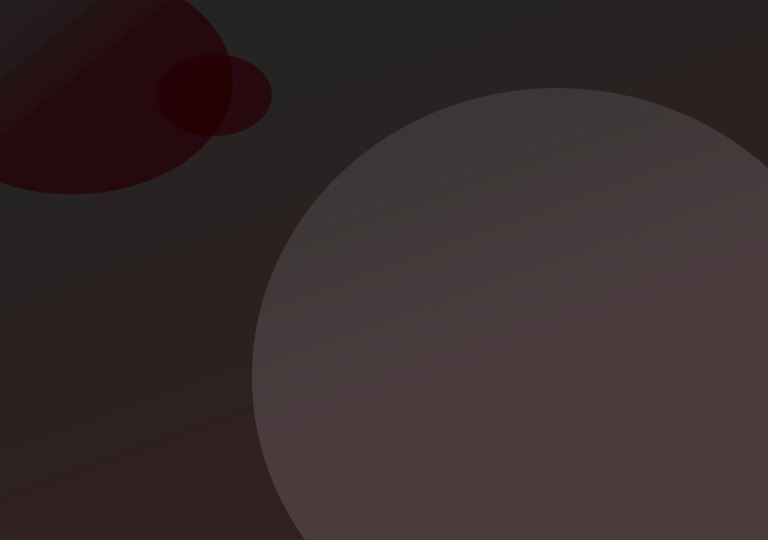
A Shadertoy shader for this background:

```glsl
// Dark slanted gradient with a large pale disc and two overlapping deep red ovals.

// Centres and radii, in units of the canvas height
const vec2 DISC_CENTRE = vec2(1.0315, 0.302);
const vec2 DISC_RADII  = vec2(0.565, 0.535);
const vec2 OVAL_CENTRE = vec2(0.133, 0.850);
const vec2 OVAL_RADII  = vec2(0.298, 0.210);
const vec2 SPOT_CENTRE = vec2(0.396, 0.824);
const vec2 SPOT_RADII  = vec2(0.1075, 0.076);

// Slants of the wide gradient and of the bands in the red oval
const float WIDE_SLANT = 0.36;
const float BAND_SLANT = 0.815;
const float BAND_ONE = 0.148;
const float BAND_TWO = 0.254;

const vec3 NIGHT_GREY  = vec3(0.143, 0.141, 0.137);
const vec3 NIGHT_BROWN = vec3(0.161, 0.133, 0.130);
const vec3 NIGHT_WINE  = vec3(0.190, 0.125, 0.133);
const vec3 DISC_GREY   = vec3(0.228, 0.216, 0.212);
const vec3 DISC_MAUVE  = vec3(0.296, 0.237, 0.245);
const vec3 DISC_BROWN  = vec3(0.292, 0.237, 0.230);
const vec3 OVAL_GREY   = vec3(0.138, 0.118, 0.118);
const vec3 OVAL_DUSK   = vec3(0.142, 0.076, 0.084);
const vec3 OVAL_RED    = vec3(0.148, 0.034, 0.060);
const vec3 SPOT_RED    = vec3(0.155, 0.034, 0.060);
const vec3 OVERLAP_RIM = vec3(0.155, 0.005, 0.035);
const vec3 OVERLAP_RED = vec3(0.145, 0.000, 0.000);
const vec3 FLOOR_TINT  = vec3(0.205, 0.150, 0.180);
const float FLOOR_HEIGHT = 0.004;

// Smooth coverage of an ellipse, about one pixel wide at its edge
float ellipse(vec2 p, vec2 centre, vec2 radii, float pixel) {
    vec2 q = (p - centre) / radii;
    float k = length(q);
    float dist = k * (k - 1.0) / max(length(q / radii), 0.001);
    return k < 0.5 ? 1.0 : 1.0 - smoothstep(-0.75 * pixel, 0.75 * pixel, dist);
}

void mainImage(out vec4 fragColor, in vec2 fragCoord) {
    float pixel = 1.0 / iResolution.y;
    vec2 p = fragCoord * pixel;
    float wide = WIDE_SLANT * p.x + 1.0 - p.y;
    float band = BAND_SLANT * p.x + 1.0 - p.y;

    // Background
    vec3 color = mix(NIGHT_GREY, NIGHT_BROWN, smoothstep(0.25, 0.70, wide));
    color = mix(color, NIGHT_WINE, smoothstep(0.60, 1.10, wide));
    float floorLine = 1.0 - smoothstep(FLOOR_HEIGHT - pixel, FLOOR_HEIGHT + pixel, p.y);
    color = mix(color, FLOOR_TINT, 0.4 * floorLine);

    // Pale disc
    vec3 disc = mix(DISC_GREY, DISC_MAUVE, smoothstep(0.45, 1.08, wide));
    disc = mix(disc, DISC_BROWN, smoothstep(1.04, 1.14, wide));
    color = mix(color, disc, ellipse(p, DISC_CENTRE, DISC_RADII, pixel));

    // Red oval with slanted bands
    float ovalMask = ellipse(p, OVAL_CENTRE, OVAL_RADII, pixel);
    vec3 oval = mix(OVAL_GREY, OVAL_DUSK, 0.5 * smoothstep(0.0, BAND_ONE, band));
    oval = mix(oval, OVAL_DUSK, smoothstep(BAND_ONE - pixel, BAND_ONE + pixel, band));
    oval = mix(oval, OVAL_RED, 0.4 * smoothstep(BAND_ONE, BAND_TWO, band));
    oval = mix(oval, OVAL_RED, smoothstep(BAND_TWO - pixel, BAND_TWO + pixel, band));
    color = mix(color, oval, ovalMask);

    // Small spot, darkest where it crosses the oval
    float spotMask = ellipse(p, SPOT_CENTRE, SPOT_RADII, pixel);
    float rim = length((p - SPOT_CENTRE) / SPOT_RADII);
    vec3 overlap = mix(OVERLAP_RED, OVERLAP_RIM, smoothstep(0.3, 1.0, rim));
    overlap = mix(overlap, OVERLAP_RED, smoothstep(0.44, 0.50, band));
    color = mix(color, mix(SPOT_RED, overlap, ovalMask), spotMask);

    fragColor = vec4(color, 1.0);
}
```
